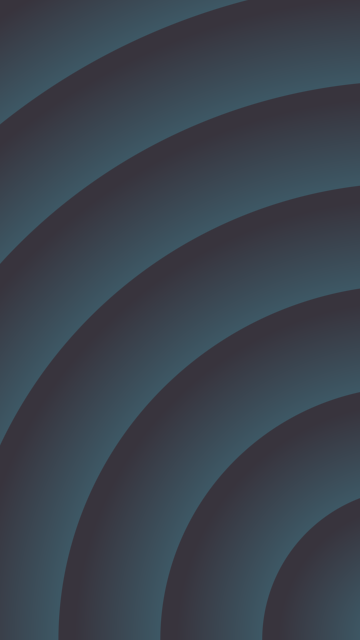
Reproduce this background procedurally as a WebGL 2 fragment shader.

```glsl
#version 300 es
precision highp float;

uniform vec2 u_resolution;
out vec4 fragColor;

// Lengths are fractions of the canvas height
const vec2 CENTER = vec2(0.6469, 0.0);
const float FIRST_RADIUS = 0.2372;
const float RING_WIDTH = 0.1592;
const float DARK_BAND = 0.15; // flat dark share at the outer side of each ring
const vec3 DARK = vec3(0.219, 0.202, 0.238);
const vec3 TEAL = vec3(0.240, 0.345, 0.396);

// Teal amount across the repeated rings, with a smoothed jump at each edge
float ringGlow(float radius, float pixel) {
    float phase = fract((radius - FIRST_RADIUS) / RING_WIDTH);
    float glow = clamp(1.0 - phase / (1.0 - DARK_BAND), 0.0, 1.0);

    // Signed offset from the nearest ring edge, in ring widths
    float offset = phase - step(0.5, phase);
    float softness = 0.8 * pixel / RING_WIDTH;
    float edge = smoothstep(-softness, softness, offset);
    return offset < 0.0 ? max(glow, edge) : min(glow, edge);
}

void main() {
    vec2 position = gl_FragCoord.xy / u_resolution.y;
    float radius = distance(position, CENTER);
    float glow = ringGlow(radius, 1.0 / u_resolution.y);
    fragColor = vec4(mix(DARK, TEAL, glow), 1.0);
}
```
